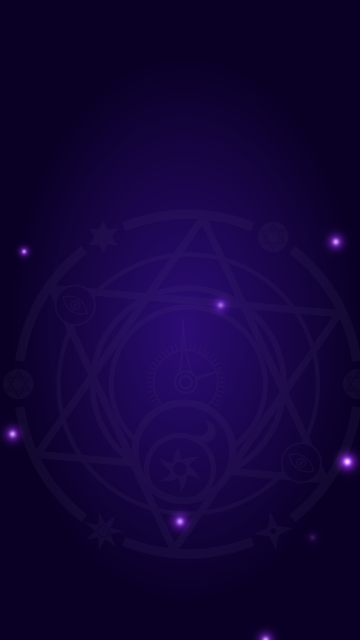
A Shadertoy shader for this background:

```glsl
const float PI = 3.14159265;

// Colours
const vec3 NIGHT = vec3(0.04, 0.0, 0.15);
const vec3 INDIGO = vec3(0.17, 0.045, 0.455);
const vec3 INK = vec3(0.30, 0.25, 0.45);
const vec3 HALO = vec3(0.43, 0.10, 0.62);
const vec3 SPARK = vec3(0.50, 0.62, 0.40);
const float INK_STRENGTH = 0.12;

// Layout, in canvas widths
const vec2 GLOW_CENTRE = vec2(0.514, 0.863);
const vec2 GLOW_RADII = vec2(0.485, 0.755);
const vec2 SEAL_CENTRE = vec2(0.523, 0.711);
const float SEAL_RADIUS = 0.472;
const float SEAL_TILT = -5.0 * PI / 180.0;
const float GAP_ANGLE = 0.135;
const vec2 DIAL_CENTRE = vec2(0.516, 0.716);
const vec2 MOON_RING_CENTRE = vec2(0.511, 0.523);
const vec2 SUN_CENTRE = vec2(0.500, 0.475);
const vec2 MOON_CENTRE = vec2(0.569, 0.579);
const vec2 EYE_OFFSET = vec2(-0.314, 0.219);
const float EYE_RADIUS = 0.057;

// Orbs: position, radius, brightness
const int ORB_COUNT = 8;
const vec4 ORBS[ORB_COUNT] = vec4[](
    vec4(0.933, 1.106, 0.039, 0.85), vec4(0.067, 1.079, 0.026, 0.80),
    vec4(0.613, 0.930, 0.037, 0.50), vec4(0.035, 0.572, 0.039, 0.85),
    vec4(0.965, 0.495, 0.043, 1.15), vec4(0.500, 0.329, 0.041, 0.78),
    vec4(0.868, 0.285, 0.030, 0.16), vec4(0.738, 0.000, 0.040, 0.85));

float fill(float d) { return clamp(0.5 - d * iResolution.x, 0.0, 1.0); }
float stroke(float d, float halfWidth) { return fill(abs(d) - halfWidth); }
vec2 direction(float a) { return vec2(cos(a), sin(a)); }

vec2 rotate(vec2 p, float a) {
    vec2 d = direction(a);
    return vec2(d.x * p.x - d.y * p.y, d.y * p.x + d.x * p.y);
}

// Straight-edged star with its first tip on the x axis
float star(vec2 p, float points, float outer, float inner) {
    float h = PI / points;
    float a = mod(atan(p.y, p.x) + h, 2.0 * h) - h;
    vec2 q = length(p) * vec2(cos(a), abs(sin(a)));
    vec2 edge = inner * direction(h) - vec2(outer, 0.0);
    return dot(q - vec2(outer, 0.0), normalize(vec2(edge.y, -edge.x)));
}

float hexagram(vec2 p, float radius, float halfWidth) {
    return max(stroke(star(p, 3.0, radius, radius * 0.5), halfWidth),
               stroke(star(-p, 3.0, radius, radius * 0.5), halfWidth));
}

// Broken outer ring with an emblem in each gap
float outerRing(vec2 p) {
    float index = floor(atan(p.y, p.x) * 3.0 / PI + 0.5);
    vec2 axis = direction(index * PI / 3.0);
    float along = acos(clamp(dot(normalize(p + 1e-6), axis), -1.0, 1.0));
    float arc = stroke(length(p) - SEAL_RADIUS, 0.013) * fill((GAP_ANGLE - along) * SEAL_RADIUS);
    vec2 q = p - SEAL_RADIUS * axis;
    float kind = mod(index, 6.0);
    float emblem = fill(length(q) - 0.042) * (1.0 - 0.5 * hexagram(q.yx, 0.036, 0.0025));
    if (kind == 2.0) emblem = fill(star(q.yx, 6.0, 0.046, 0.024));
    if (kind == 4.0) emblem = fill(star(q, 7.0, 0.054, 0.022)) * (1.0 - 0.5 * stroke(length(q) - 0.016, 0.002));
    if (kind == 5.0) emblem = fill(star(rotate(q, -0.15), 4.0, 0.055, 0.018)) * fill(0.008 - length(q));
    return max(arc, emblem);
}

float eye(vec2 p) {
    vec2 q = rotate(p, 0.6);
    float lids = length(vec2(q.x, abs(q.y) + 0.032)) - 0.051;
    float pupil = max(stroke(length(q) - 0.012, 0.002), fill(length(q * vec2(1.0, 0.5)) - 0.004));
    return max(stroke(length(p) - EYE_RADIUS, 0.005), max(stroke(lids, 0.002), pupil));
}

float needle(vec2 p, float angle, float reach, float base) {
    vec2 q = rotate(p, -angle);
    float taper = 1.0 - clamp(q.x / reach, 0.0, 1.0);
    return stroke(abs(q.y) - base * taper * taper, 0.0025) * fill(0.028 - q.x) * fill(q.x - reach);
}

float dial(vec2 p) {
    float r = length(p), spacing = 2.0 * PI / 48.0;
    float a = mod(atan(p.y, p.x) + 0.5 * spacing, spacing) - 0.5 * spacing;
    float ink = max(stroke(r - 0.089, 0.002), stroke(r * a, 0.0018) * stroke(r - 0.1, 0.009));
    ink = max(ink, max(stroke(r - 0.030, 0.003), stroke(r - 0.017, 0.003)));
    return max(ink, max(needle(p, 1.62, 0.175, 0.022), needle(p, 0.33, 0.098, 0.008)));
}

float moonAndSun(vec2 p) {
    vec2 m = p - MOON_CENTRE, s = p - SUN_CENTRE;
    float ink = stroke(length(p - MOON_RING_CENTRE) - 0.136, 0.010);
    ink = max(ink, fill(length(m) - 0.030) * fill(0.024 - length(m - vec2(-0.015, 0.012))));
    ink = max(ink, stroke(length(s) - 0.093, 0.007));
    float rays = star(rotate(s, 8.0 * length(s)), 6.0, 0.064, 0.026);
    return max(ink, fill(rays) * fill(0.019 - length(s)));
}

float seal(vec2 p) {
    vec2 c = p - SEAL_CENTRE;
    float r = length(c);
    float ink = max(stroke(r - 0.36, 0.006), max(stroke(r - 0.266, 0.008), stroke(r - 0.214, 0.007)));
    ink = max(ink, hexagram(rotate(c, -SEAL_TILT - 0.5 * PI), 0.463, 0.010));
    for (float side = -1.0; side < 2.0; side += 2.0) {
        vec2 q = c - side * EYE_OFFSET;
        ink = mix(ink, eye(q), fill(length(q) - EYE_RADIUS));
    }
    ink = max(ink, max(outerRing(c), dial(p - DIAL_CENTRE)));
    return mix(ink, moonAndSun(p), fill(length(p - MOON_RING_CENTRE) - 0.146));
}

void mainImage(out vec4 fragColor, in vec2 fragCoord) {
    vec2 p = fragCoord / iResolution.x;

    // Oval glow and faint seal
    float glow = max(0.0, 1.0 - length((p - GLOW_CENTRE) / GLOW_RADII));
    vec3 color = mix(NIGHT, INDIGO, glow);
    color = mix(color, INK, INK_STRENGTH * seal(p));

    // Floating orbs
    for (int i = 0; i < ORB_COUNT; i++) {
        float d = length(p - ORBS[i].xy) / ORBS[i].z;
        color += ORBS[i].w * (HALO * exp(-3.5 * d * d) + SPARK * exp(-22.0 * d * d));
    }
    fragColor = vec4(min(color, 1.0), 1.0);
}
```
